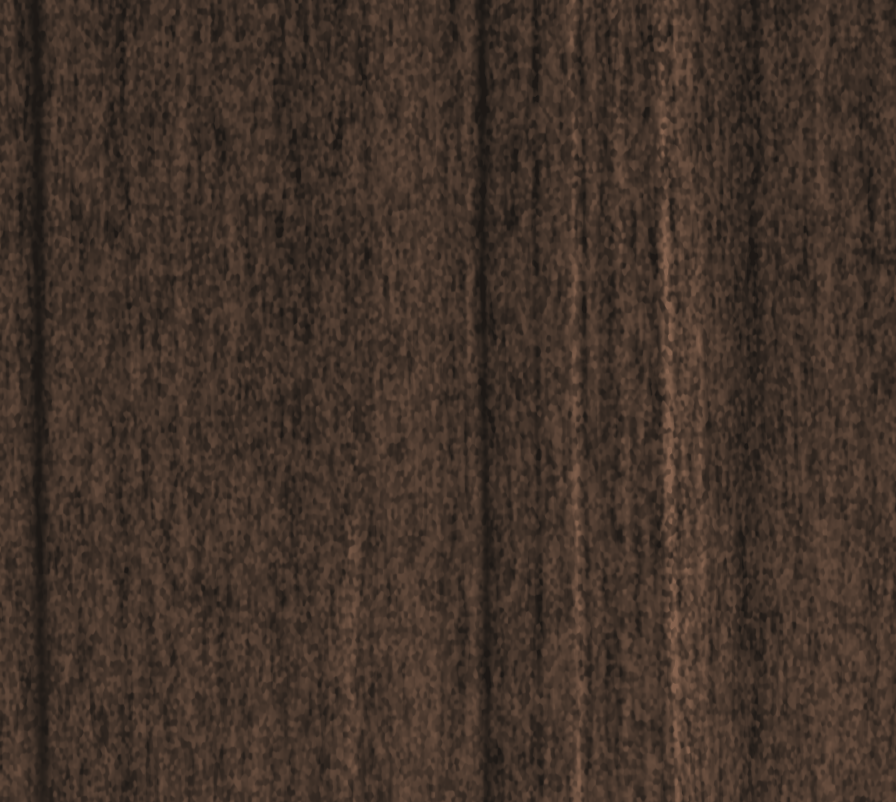
A Shadertoy shader for this texture:

```glsl
// Dark walnut board with vertical grain, two dark seams and pale mineral streaks.
// Stretched cellular noise gives specks, fibres and long continuous lines;
// gaussian ridges on gently bent coordinates give the seams and streaks.

const vec3 DARK_WOOD = vec3(0.16, 0.13, 0.11);
const vec3 PALE_WOOD = vec3(0.40, 0.30, 0.24);

vec3 hash3(vec2 cell) {
    vec3 q = fract(cell.xyx * vec3(0.1031, 0.1030, 0.0973));
    q += dot(q, q.yxz + 33.33);
    return fract((q.xxy + q.yzz) * q.zyx);
}

// Smooth cellular noise: jittered cell values blended by distance, -1 to 1
float cellNoise(vec2 p, float seed) {
    vec2 base = floor(p);
    vec2 local = p - base;
    float total = 0.0;
    float weights = 0.0;
    for (int j = -1; j <= 1; j++) {
        for (int i = -1; i <= 1; i++) {
            vec2 offset = vec2(i, j);
            vec3 h = hash3(base + offset + seed);
            vec2 d = offset + 0.1 + 0.8 * h.xy - local;
            float w = exp(-4.5 * dot(d, d));
            total += w * (2.0 * h.z - 1.0);
            weights += w;
        }
    }
    return total / weights;
}

// Soft vertical line with a gaussian profile
float ridge(float x, float centre, float width) {
    float d = (x - centre) / width;
    return exp(-d * d);
}

// Sideways drift of the grain: rightwards going down, strongest near the knot line
float grainBend(float x, float height) {
    float slope = 0.007 + 0.013 * ridge(x, 0.76, 0.08);
    return (1.0 - height) * slope + 0.0006 * sin(9.0 * height + 20.0 * x);
}

// Wide light and dark zones across the board
float broadTone(float x, float height) {
    float low = 1.0 - smoothstep(0.1, 0.8, height);
    float tone = 0.14 * (0.5 - height);
    tone += 0.02 * sin(31.0 * x + 1.0) + 0.02 * sin(73.0 * x + 2.0 * height);
    tone -= 0.10 * ridge(x, 0.36, 0.05) * (1.0 - 0.7 * low);
    tone += 0.08 * ridge(x, 0.46, 0.04);
    tone -= 0.10 * ridge(x, 0.58, 0.035);
    tone -= 0.17 * ridge(x, 0.835, 0.024);
    tone += (0.05 + 0.15 * low) * ridge(x, 0.925, 0.035);
    return tone;
}

// Narrow pale streaks, each fading along its length
float paleStreaks(float x, float height) {
    float low = 1.0 - smoothstep(0.2, 0.65, height);
    float middle = ridge(height, 0.45, 0.42);
    float tone = 0.24 * low * ridge(x, 0.385, 0.009);
    tone += 0.32 * ridge(x, 0.639, 0.0055);
    tone += 0.20 * ridge(x, 0.688, 0.006);
    tone += 0.14 * ridge(x, 0.745, 0.020);
    tone += (0.22 + 0.36 * middle) * ridge(x, 0.737, 0.0060);
    tone += (0.16 + 0.12 * low) * ridge(x, 0.752, 0.0045);
    tone += 0.24 * middle * ridge(x, 0.771, 0.0045);
    return tone;
}

// Thin dark lines that edge the pale streaks
float darkHairs(float x) {
    float tone = ridge(x, 0.648, 0.0035) + ridge(x, 0.701, 0.0035);
    tone += 0.7 * ridge(x, 0.597, 0.0035) + 0.6 * ridge(x, 0.625, 0.003);
    return tone + 0.8 * ridge(x, 0.726, 0.003) + 0.7 * ridge(x, 0.781, 0.003);
}

void mainImage(out vec4 fragColor, in vec2 fragCoord) {
    vec2 p = fragCoord / iResolution.x;
    float height = fragCoord.y / iResolution.y;
    float x = p.x - grainBend(p.x, height);
    vec2 wood = vec2(x, p.y);

    // Grain from fine specks up to long continuous lines
    float specks = cellNoise(wood * vec2(255.0, 165.0), 11.0);
    float fibres = cellNoise(wood * vec2(210.0, 32.0), 47.0);
    float lines = cellNoise(wood * vec2(120.0, 0.6), 83.0);
    float bands = cellNoise(wood * vec2(52.0, 0.5), 129.0);
    float pores = smoothstep(0.25, 0.75, -fibres);

    // Two dark seams with a soft shadow beside them
    float seam = ridge(x, 0.040, 0.0085) + 0.8 * ridge(x, 0.537, 0.0050);
    float shadow = ridge(x, 0.040, 0.020) + ridge(x, 0.541, 0.012);

    // Long lines are strongest in the streaked zone
    float lined = 0.10 + 0.09 * ridge(x, 0.68, 0.12);
    float grain = 0.36 * specks + 0.17 * fibres - 0.10 * pores;
    grain += lined * lines + 0.08 * bands;
    float streaks = paleStreaks(x, height) * (1.0 + 0.5 * specks + 0.3 * fibres);

    float tone = 0.44 + broadTone(x, height) + streaks;
    tone += grain * (1.0 - 0.7 * min(seam, 1.0));
    tone -= 0.55 * seam + 0.08 * shadow + 0.18 * darkHairs(x);

    fragColor = vec4(mix(DARK_WOOD, PALE_WOOD, clamp(tone, -0.2, 1.5)), 1.0);
}
```
